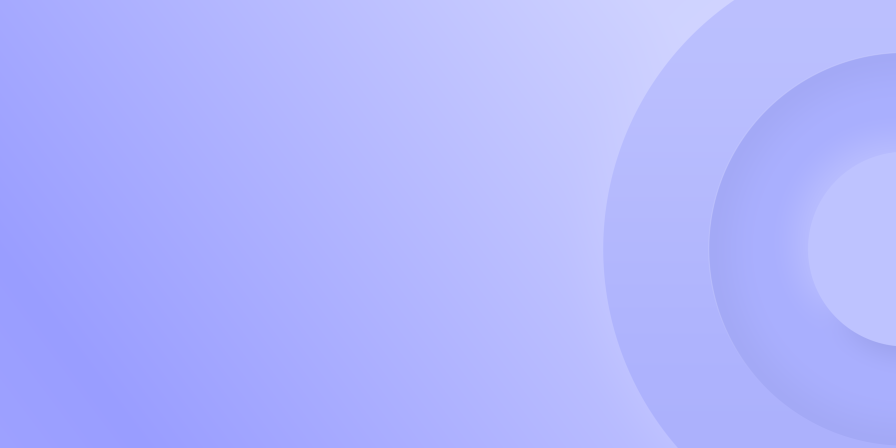
Give the GLSL for this background, as a Shadertoy shader.

```glsl
// Periwinkle gradient with three concentric soft-shadowed discs cut by the right edge.

const vec2 CENTER = vec2(2.021, 0.444);
const float OUTER_RADIUS = 0.6745;
const float MIDDLE_RADIUS = 0.4388;
const float INNER_RADIUS = 0.2174;

const vec3 DEEP_BLUE = vec3(0.600, 0.615, 1.0);
const vec3 PALE_BLUE = vec3(0.812, 0.825, 1.0);
const vec3 OUTER_LOW = vec3(0.675, 0.695, 0.990);
const vec3 OUTER_HIGH = vec3(0.732, 0.750, 0.996);
const vec3 MIDDLE_COLOR = vec3(0.662, 0.685, 0.995);
const vec3 INNER_COLOR = vec3(0.745, 0.765, 1.0);
const vec3 GLOW_COLOR = vec3(0.830, 0.840, 1.0);
const vec3 SHADE_COLOR = vec3(0.520, 0.540, 0.800);

float circle(vec2 p, vec2 center, float radius) {
    return length(p - center) - radius;
}

// Antialiased coverage of a signed distance.
float fill(float d, float pixel) {
    return 1.0 - smoothstep(-0.7 * pixel, 0.7 * pixel, d);
}

// Blurred coverage, used for shadows and glows.
float soft(float d, float blur) {
    return 1.0 - smoothstep(-blur, blur, d);
}

// Diagonal ramp, deepest along a line near the lower left corner.
vec3 backdrop(vec2 p) {
    float t = dot(p, vec2(0.8, 0.6)) - 0.26;
    float ramp = t > 0.0 ? t / 1.51 : -0.3 * t;
    return mix(DEEP_BLUE, PALE_BLUE, clamp(ramp, 0.0, 1.0));
}

void mainImage(out vec4 fragColor, in vec2 fragCoord) {
    vec2 p = fragCoord / iResolution.y;
    float pixel = 1.0 / iResolution.y;
    vec2 lightDir = normalize(vec2(-1.0, 1.0));
    float facing = dot(normalize(p - CENTER + 1e-5), lightDir);

    float outer = circle(p, CENTER, OUTER_RADIUS);
    float middle = circle(p, CENTER, MIDDLE_RADIUS);
    float inner = circle(p, CENTER, INNER_RADIUS);

    // Backdrop with a faint glow beside the large disc
    vec3 color = backdrop(p);
    float outerGlow = soft(circle(p, CENTER + 0.02 * lightDir, OUTER_RADIUS), 0.09);
    color = mix(color, GLOW_COLOR, 0.22 * outerGlow);

    // Large disc
    vec3 outerColor = mix(OUTER_LOW, OUTER_HIGH, smoothstep(0.0, 1.0, p.y));
    color = mix(color, outerColor, fill(outer, pixel));

    // Recessed middle disc: dark inner rim and a thin lit edge
    float rim = smoothstep(-0.11, 0.01, middle);
    vec3 middleColor = mix(MIDDLE_COLOR, SHADE_COLOR, 0.17 * rim);

    // Glow and shadow cast by the small disc
    float innerGlow = soft(circle(p, CENTER + 0.025 * lightDir, INNER_RADIUS), 0.075);
    float innerShade = soft(circle(p, CENTER - 0.022 * lightDir, INNER_RADIUS), 0.055);
    middleColor = mix(middleColor, GLOW_COLOR, 0.45 * innerGlow * smoothstep(-0.3, 0.5, facing));
    middleColor = mix(middleColor, SHADE_COLOR, 0.42 * innerShade * smoothstep(0.3, -0.5, facing));
    color = mix(color, middleColor, fill(middle, pixel));

    float edge = fill(abs(middle) - 0.0012, pixel);
    color = mix(color, GLOW_COLOR, 0.35 * edge * smoothstep(-0.1, 0.7, facing));

    // Small disc
    color = mix(color, INNER_COLOR, fill(inner, pixel));

    fragColor = vec4(color, 1.0);
}
```
